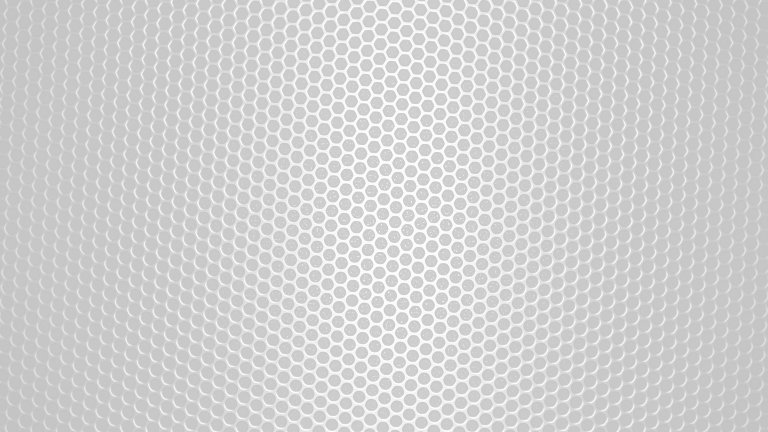
Give the GLSL for this pattern, as a WebGL 2 fragment shader.

```glsl
#version 300 es
precision highp float;

#define PITCH 0.0341
#define TILT 0.06
#define HOLE_RADIUS 0.425
#define LIGHT_CENTER vec2(0.028, 0.02)
#define LIGHT_SPREAD vec2(0.37, 0.85)
#define BASE_GRAY 0.782
#define WEB_GAIN 0.195
#define CRESCENT_GAIN 0.17
#define GRAIN_SCALE 230.0

uniform vec2 u_resolution;
out vec4 fragColor;

vec2 hashGradient(vec2 cell) {
    vec2 h = fract(cell.xy * vec2(0.1031, 0.1030));
    h += dot(h, h.yx + 33.33);
    float angle = 6.28318 * fract((h.x + h.y) * h.x * 7.13);
    return vec2(cos(angle), sin(angle));
}

float gradientNoise(vec2 p) {
    vec2 i = floor(p), f = fract(p);
    vec2 u = f * f * (3.0 - 2.0 * f);
    vec2 e = vec2(0.0, 1.0);
    float a = dot(hashGradient(i), f);
    float b = dot(hashGradient(i + e.yx), f - e.yx);
    float c = dot(hashGradient(i + e.xy), f - e.xy);
    float d = dot(hashGradient(i + e.yy), f - e.yy);
    return mix(mix(a, b, u.x), mix(c, d, u.x), u.y);
}

// Offset from the nearest center of a unit hexagonal lattice
vec2 hexOffset(vec2 q) {
    vec2 s = vec2(1.7320508, 1.0);
    vec2 a = mod(q + 0.5 * s, s) - 0.5 * s;
    vec2 b = mod(q, s) - 0.5 * s;
    return dot(a, a) < dot(b, b) ? a : b;
}

float hexRadius(vec2 o) {
    o = abs(o);
    return max(o.y, dot(o, vec2(0.8660254, 0.5)));
}

void main() {
    vec2 p = (gl_FragCoord.xy - 0.5 * u_resolution) / u_resolution.y;
    float aa = 1.0 / (u_resolution.y * PITCH);

    // Slightly rotated honeycomb; holes become more hexagonal at the top
    mat2 turn = mat2(cos(TILT), -sin(TILT), sin(TILT), cos(TILT));
    vec2 offset = hexOffset(transpose(turn) * (p - LIGHT_CENTER) / PITCH);
    float squareness = mix(0.25, 0.7, smoothstep(-0.2, 0.5, p.y));
    float edge = mix(length(offset), hexRadius(offset), squareness) - HOLE_RADIUS;
    float web = smoothstep(-0.7 * aa, 0.7 * aa, edge);

    // Broad vertical light
    vec2 fromLight = p - LIGHT_CENTER;
    vec2 g = fromLight / LIGHT_SPREAD;
    float glow = exp(-dot(g, g));

    // Sparkling floor of each hole with a shaded inner wall
    float grain = gradientNoise(p * GRAIN_SCALE) + 0.5 * gradientNoise(p * GRAIN_SCALE * 1.9 + 17.0);
    vec2 sparkleArea = (fromLight + vec2(0.0, 0.08)) / vec2(0.36, 0.38);
    float sparkle = exp(-dot(sparkleArea, sparkleArea));
    float wall = smoothstep(-0.16, -0.03, edge);
    float floorGray = BASE_GRAY + 0.035 * glow - 0.025 * wall * (0.3 + glow);
    floorGray += sparkle * (0.04 * grain + 0.12 * smoothstep(0.25, 0.65, grain)) * (1.0 - wall);

    // Rim highlights face away from the light
    vec2 outward = normalize(turn * offset + 1e-4);
    vec2 away = normalize((p - vec2(LIGHT_CENTER.x, 0.3)) * vec2(1.0, 0.6) + 1e-4);
    float facing = smoothstep(0.35, 0.95, dot(outward, away));
    float rimWidth = max(0.065, 0.8 * aa);
    float rim = exp(-pow((edge - 0.01) / rimWidth, 2.0));
    float side = smoothstep(0.1, 0.4, length(fromLight * vec2(1.0, 0.7)));
    float crescent = rim * facing * side * mix(1.0, 0.55, smoothstep(0.5, 0.9, abs(fromLight.x)));

    float webGray = BASE_GRAY + 0.012 + WEB_GAIN * glow;
    float gray = mix(floorGray, webGray, web);
    gray += CRESCENT_GAIN * crescent * (1.0 - 0.6 * glow);
    gray += 0.04 * rim * glow;
    gray -= 0.012 * smoothstep(0.75, 1.0, length(p));

    // Faint cool tint
    vec3 color = vec3(gray) + vec3(0.0, -0.001, 0.003);
    fragColor = vec4(clamp(color, 0.0, 0.985), 1.0);
}
```
